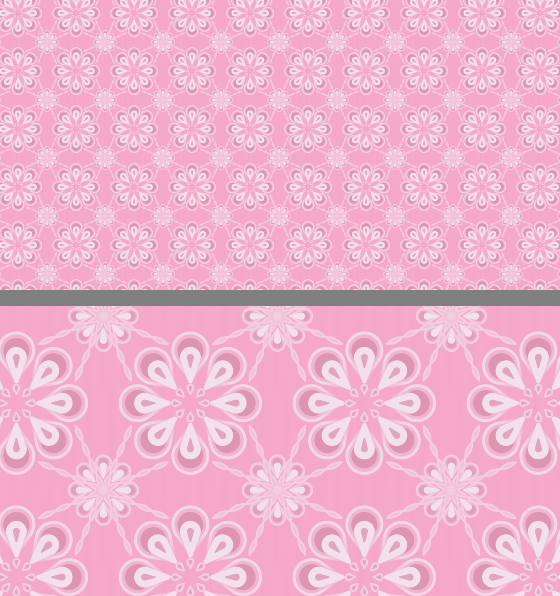
Top, the full canvas; bottom, a detail of the centre.
Give the GLSL for this pattern, as a Shadertoy shader.

```glsl
// Pink floral lattice: large eight-petal rosettes on a square grid, small
// openwork blossoms at the cell corners, and beaded strands joining the two.
// Petals are tapered-capsule distances folded around each flower centre.

#define ROWS 5.0
#define GRID_SHIFT vec2(0.3125, 0.775)
#define PETALS 8.0
#define RIM_WIDTH 0.017
#define STRAND_WIDTH 0.015
#define STREAK_DEPTH 0.002
#define BASE_PINK vec3(0.96, 0.66, 0.78)
#define BLUSH vec3(0.95, 0.71, 0.81)
#define SOFT_PINK vec3(0.95, 0.76, 0.84)
#define PALE_PINK vec3(0.95, 0.81, 0.87)
#define CREAM vec3(0.95, 0.88, 0.92)
#define ROSE vec3(0.87, 0.59, 0.69)

const float TAU = 6.2831853;

// Drop along +y: radius r1 at height y1, radius r2 at height y2
float drop(vec2 p, float y1, float r1, float y2, float r2) {
    p = vec2(abs(p.x), p.y - y1);
    float h = y2 - y1;
    float b = (r1 - r2) / h;
    float a = sqrt(1.0 - b * b);
    float k = dot(p, vec2(-b, a));
    if (k < 0.0) return length(p) - r1;
    if (k > a * h) return length(p - vec2(0.0, h)) - r2;
    return dot(p, vec2(a, b)) - r1;
}

// Rotates every petal sector onto the +y axis
vec2 foldPetals(vec2 p) {
    float sector = TAU / PETALS;
    float angle = atan(p.x, p.y);
    angle -= sector * floor(angle / sector + 0.5);
    return length(p) * vec2(sin(angle), cos(angle));
}

float cover(float d, float aa) {
    return smoothstep(aa, -aa, d);
}

// Beaded strand from the blossom corner to the gap between rosette petals
vec3 strand(vec3 col, vec2 p, float aa) {
    p = abs(p);
    p = vec2(max(p.x, p.y), min(p.x, p.y));
    vec2 start = vec2(0.5), span = vec2(-0.16, -0.37);
    float t = clamp(dot(p - start, span) / dot(span, span), 0.0, 1.0);
    float bead = STRAND_WIDTH * (0.4 + 0.8 * abs(sin(t * TAU * 2.0)));
    float d = length(p - start - span * t);
    col = mix(col, PALE_PINK, cover(d - bead, aa));
    return mix(col, BLUSH, 0.6 * cover(d - bead + 0.012, aa));
}

vec3 rosette(vec3 col, vec2 p, float aa) {
    vec2 f = foldPetals(p);
    // Translucent petal and its rim, fading toward the centre
    float outer = drop(f, 0.13, 0.010, 0.303, 0.109);
    float rim = abs(outer + 0.5 * RIM_WIDTH) - 0.5 * RIM_WIDTH;
    float fade = smoothstep(0.14, 0.26, f.y);
    col = mix(col, BLUSH, cover(outer, aa));
    col = mix(col, mix(PALE_PINK, CREAM, 0.5), cover(rim, aa) * fade);
    // Shadowed crescent, light drop and its core
    col = mix(col, ROSE, cover(drop(f, 0.16, 0.008, 0.300, 0.075), aa));
    col = mix(col, CREAM, cover(drop(f, 0.125, 0.012, 0.263, 0.060), aa));
    col = mix(col, ROSE, 0.8 * cover(drop(f, 0.205, 0.005, 0.263, 0.020), aa));
    // Ring of tiny petals
    col = mix(col, PALE_PINK, cover(drop(f, 0.052, 0.005, 0.088, 0.023), aa));
    return mix(col, ROSE, 0.7 * cover(drop(f, 0.070, 0.003, 0.090, 0.010), aa));
}

vec3 blossom(vec3 col, vec2 p, float aa) {
    vec2 f = foldPetals(p);
    // Thin petal outlines around small drops
    float petal = drop(f, 0.070, 0.005, 0.156, 0.049);
    float rim = abs(petal + 0.006) - 0.006;
    col = mix(col, BLUSH, cover(petal, aa));
    col = mix(col, PALE_PINK, cover(rim, aa));
    col = mix(col, ROSE, 0.7 * cover(drop(f, 0.100, 0.004, 0.158, 0.028), aa));
    col = mix(col, CREAM, cover(drop(f, 0.075, 0.005, 0.138, 0.021), aa));
    // Small eye
    float eye = abs(length(p) - 0.034) - 0.007;
    return mix(col, SOFT_PINK, cover(eye, aa));
}

void mainImage(out vec4 fragColor, in vec2 fragCoord) {
    vec2 p = fragCoord / iResolution.y * ROWS - GRID_SHIFT;
    float aa = 0.5 * ROWS / iResolution.y;
    vec2 rosettePos = fract(p + 0.5) - 0.5;
    vec2 blossomPos = fract(p) - 0.5;

    // Ground with barely visible vertical streaks
    float streak = sin(p.x * TAU * 9.0 + sin(p.y * TAU)) + sin(p.x * TAU * 14.0);
    vec3 col = BASE_PINK + STREAK_DEPTH * streak;

    col = strand(col, rosettePos, aa);
    col = rosette(col, rosettePos, aa);
    col = blossom(col, blossomPos, aa);
    fragColor = vec4(col, 1.0);
}
```
